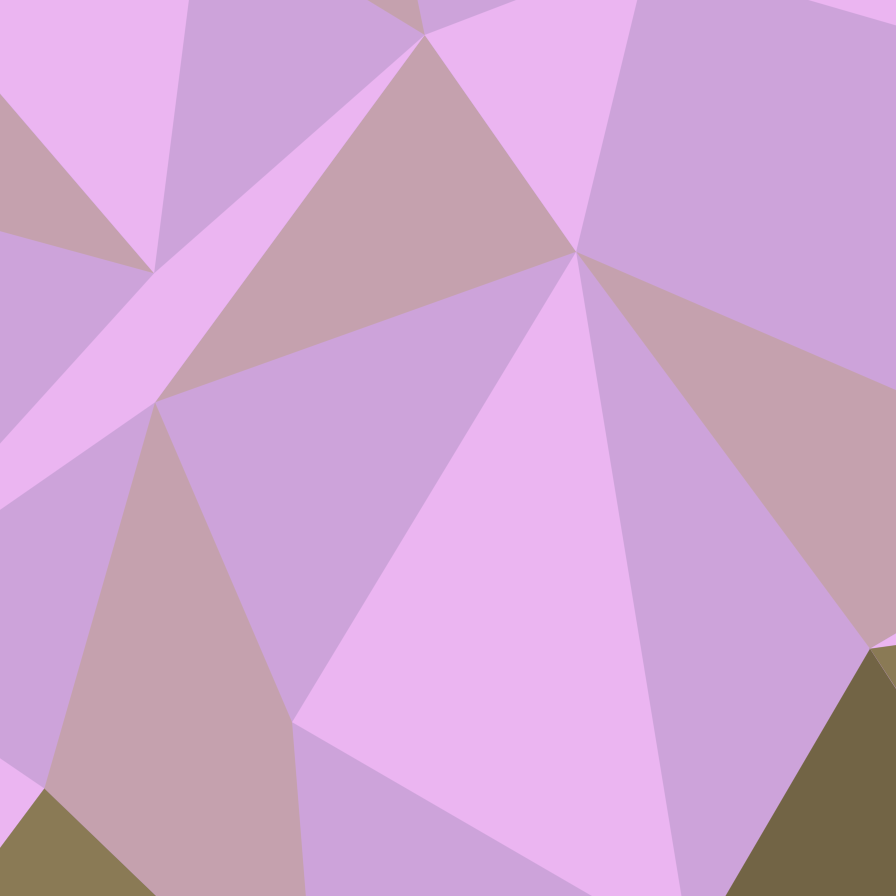
This background is drawn by a WebGL 2 fragment shader. Its source:

```glsl
#version 300 es
precision highp float;
// Faceted low-poly background of lilac, pink, mauve and olive triangles.
uniform vec2 u_resolution;
out vec4 outColor;

const vec3 LILAC = vec3(0.805, 0.640, 0.855);
const vec3 PINK = vec3(0.920, 0.708, 0.945);
const vec3 MAUVE = vec3(0.772, 0.632, 0.684);
const vec3 OLIVE = vec3(0.540, 0.478, 0.333);
const vec3 DARK_OLIVE = vec3(0.447, 0.392, 0.270);

vec2 uv;
vec3 color = LILAC;

// Signed distance to the line a-b, positive on its left
float leftOf(vec2 a, vec2 b) {
    vec2 e = normalize(b - a);
    return dot(uv - a, vec2(-e.y, e.x));
}

// Paints a convex four-sided facet of either winding, with smooth edges
void facet(vec2 a, vec2 b, vec2 c, vec2 d, vec3 tint) {
    vec2 e = b - a, f = c - a;
    float winding = sign(e.x * f.y - e.y * f.x);
    vec2 first = winding * vec2(leftOf(a, b), leftOf(b, c));
    vec2 second = winding * vec2(leftOf(c, d), leftOf(d, a));
    vec2 nearest = min(first, second);
    float inside = min(nearest.x, nearest.y);
    float pixel = 1.0 / min(u_resolution.x, u_resolution.y);
    color = mix(color, tint, smoothstep(-0.7 * pixel, 0.7 * pixel, inside));
}

// A triangle is a facet with one side split in two
void facet(vec2 a, vec2 b, vec2 c, vec3 tint) {
    facet(a, b, c, 0.5 * (a + c), tint);
}

void main() {
    uv = gl_FragCoord.xy / u_resolution;

    // Vertices shared by several facets
    vec2 top = vec2(0.474, 0.961);
    vec2 hub = vec2(0.643, 0.719);
    vec2 left = vec2(0.173, 0.551);
    vec2 upperLeft = vec2(0.172, 0.695);
    vec2 low = vec2(0.326, 0.194);
    vec2 right = vec2(0.971, 0.276);
    vec2 corner = vec2(0.0495, 0.120);

    // Mauve facets
    facet(upperLeft, vec2(-0.172, 1.096), vec2(-0.172, 0.789), MAUVE);
    facet(top, hub, left, MAUVE);
    facet(top, vec2(0.346, 1.039), vec2(0.458, 1.039), MAUVE);
    facet(hub, right, vec2(1.057, 0.327), vec2(1.057, 0.540), MAUVE);
    facet(left, low, vec2(0.355, -0.173), corner, MAUVE);

    // Pink facets
    facet(upperLeft, vec2(0.234, 1.182), vec2(-0.344, 1.297), PINK);
    facet(top, upperLeft, vec2(-0.180, 0.306), left, PINK);
    facet(top, hub, vec2(0.725, 1.057), PINK);
    facet(hub, low, vec2(0.771, -0.064), PINK);
    facet(vec2(0.802, 1.029), vec2(1.099, 0.943), vec2(1.099, 1.078), PINK);
    facet(corner, vec2(-0.0495, 0.1875), vec2(-0.0495, -0.013), PINK);
    facet(right, vec2(1.029, 0.310), vec2(1.029, 0.284), PINK);

    // Olive facets in the lower corners
    facet(corner, vec2(-0.099, -0.079), vec2(0.299, -0.120), OLIVE);
    facet(right, vec2(1.029, 0.284), vec2(1.029, 0.1875), OLIVE);
    facet(right, vec2(0.729, -0.138), vec2(1.229, -0.122), DARK_OLIVE);

    outColor = vec4(color, 1.0);
}
```
